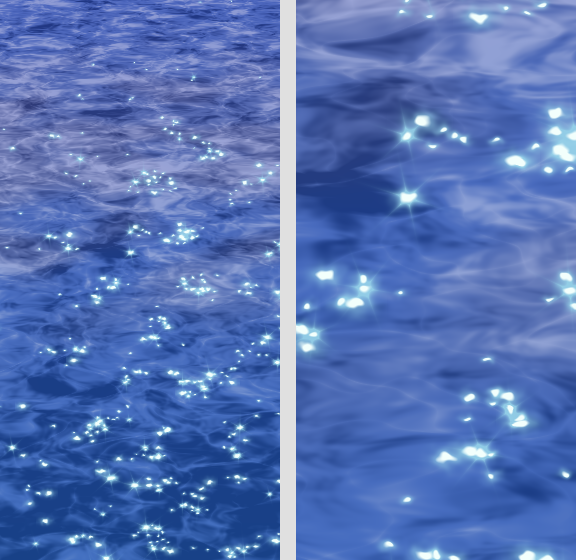
Left, the full canvas; right, a detail of the centre.
Reproduce this texture procedurally as a WebGL 1 fragment shader.

```glsl
precision highp float;
// Rippled blue sea seen at a slant, with clustered sun glints and small stars.
uniform vec2 u_resolution;

#define RIPPLE_HEIGHT 0.017
#define RIPPLE_GROWTH 0.031
#define RIPPLE_WIDTH 0.10
#define CONTRAST 0.80
#define FINE_CONTRAST 0.27
#define GLINT_SIZE 0.0085
#define GLINT_CHANCE 1.1
#define STAR_CHANCE 1.4
#define RAY_LENGTH 0.012
#define DEEP vec3(0.105, 0.235, 0.525)
#define BLUE vec3(0.28, 0.425, 0.755)
#define LIGHT vec3(0.54, 0.63, 0.84)

vec2 hash2(vec2 p) {
  vec3 h = fract(p.xyx * vec3(0.1031, 0.1030, 0.0973));
  h += dot(h, h.yzx + 33.33);
  return fract((h.xx + h.yz) * h.zy);
}

// Gradient noise, roughly -0.7 to 0.7
float corner(vec2 cell, vec2 f, vec2 o) {
  return dot(hash2(cell + o) * 2.0 - 1.0, f - o);
}

float noise(vec2 p) {
  vec2 c = floor(p), f = p - c;
  vec2 w = f * f * f * (f * (f * 6.0 - 15.0) + 10.0);
  float low = mix(corner(c, f, vec2(0.0)), corner(c, f, vec2(1.0, 0.0)), w.x);
  float high = mix(corner(c, f, vec2(0.0, 1.0)), corner(c, f, vec2(1.0)), w.x);
  return mix(low, high, w.y);
}

float fbm(vec2 p) {
  float sum = 0.0, amp = 1.0;
  for (int i = 0; i < 4; i++) {
    sum += amp * noise(p);
    p = p * 2.03 + vec2(17.3, 9.1);
    amp *= 0.6;
  }
  return sum;
}

float bell(float x, float centre, float width) {
  float d = (x - centre) / width;
  return exp(-d * d);
}

// Thin bright creases where the noise crosses zero
float crease(vec2 p, float sharpness) {
  return exp(-abs(noise(p)) * sharpness);
}

vec3 water(vec2 p, float near) {
  // Perspective: ripples grow taller and wider toward the viewer
  vec2 q = vec2((p.x - 0.5) / (RIPPLE_WIDTH + 0.05 * near),
                log(1.0 + near * RIPPLE_GROWTH / RIPPLE_HEIGHT) / RIPPLE_GROWTH);
  q += 20.0;
  q += vec2(0.7, 0.55) * vec2(noise(q * 0.6), noise(q * 0.6 + 37.0));
  q += 0.3 * vec2(noise(q * 1.7 + 5.0), noise(q * 1.7 + 71.0));

  float shallow = smoothstep(0.65, 1.4, near);
  float swell = fbm(q * vec2(0.75, 0.7));
  float patches = noise(q * vec2(0.35, 0.17) + 50.0);
  float net = crease(q * vec2(0.8, 0.6) + 11.0, 15.0)
            + 0.6 * crease(q * vec2(1.3, 1.0) + 83.0, 13.0);
  float fine = noise(q * vec2(3.0, 2.6)) + 0.8 * noise(q * vec2(7.0, 5.0));

  float tone = 0.45 + 0.14 * bell(near, 0.5, 0.4) - 0.30 * smoothstep(0.85, 1.8, near);
  tone += CONTRAST * swell * mix(1.0, 0.65, shallow) + 0.42 * patches;
  tone += 0.27 * (net - 0.35) + FINE_CONTRAST * fine * mix(1.0, 0.75, shallow);
  tone = clamp(tone, 0.0, 1.1);

  vec3 sea = mix(DEEP, BLUE, smoothstep(-0.05, 0.5, tone));
  sea = mix(sea, LIGHT, smoothstep(0.45, 1.05, tone));
  // Grey sky sheen in the upper middle, breaking into streaks below it
  vec3 sheen = mix(vec3(0.19, 0.25, 0.47), vec3(0.57, 0.62, 0.81), tone);
  float streaks = smoothstep(-0.2, 0.3, noise(q * vec2(0.4, 0.28) + 90.0));
  float grey = bell(near, 0.48, 0.27) * (0.5 + 0.5 * streaks) + 0.6 * bell(near, 0.9, 0.3) * streaks;
  sea = mix(sea, sheen, clamp(grey, 0.0, 0.8));
  return sea + mix(vec3(0.015, -0.025, -0.01), vec3(-0.015, 0.015, 0.0), near * 0.5);
}

// Share of lit cells: a slanted sun path broken into clusters
float sunPath(vec2 p) {
  float near = 2.0 - p.y;
  float path = bell(p.x, 0.72 - 0.08 * near, 0.36) * smoothstep(0.1, 0.85, near);
  return path * smoothstep(0.02, 0.3, noise(p * vec2(6.5, 10.0) + 31.0)) + 0.008;
}

// x: white core, y: cyan halo and rays
vec2 glints(vec2 p, float cell, float chance, float star, float edge) {
  vec2 light = vec2(0.0);
  vec2 wobble = 0.007 * vec2(noise(p * 75.0), noise(p * 75.0 + 9.0));
  for (int j = -1; j <= 1; j++) {
    for (int i = -1; i <= 1; i++) {
      vec2 id = floor(p / cell) + vec2(float(i), float(j));
      vec2 spot = hash2(id + 40.0 + star * 90.0), pick = hash2(id + 157.0 + star * 60.0);
      vec2 centre = (id + 0.05 + 0.9 * spot) * cell;
      float lit = step(pick.x, chance * sunPath(centre));
      float size = GLINT_SIZE * (0.42 + 0.95 * pick.y * pick.y + 0.15 * star)
                 * mix(0.55, 1.0, smoothstep(0.1, 0.9, 2.0 - centre.y));
      vec2 d = p - centre;
      float dist = length((d + wobble) * vec2(0.75, 1.2));
      float rays = 0.0;
      for (int k = 0; k < 3; k++) {
        float a = float(k) * 1.0472 + 0.4 + 0.5 * spot.x;
        vec2 axis = vec2(cos(a), sin(a));
        float across = abs(d.x * axis.y - d.y * axis.x);
        rays += exp(-across / 0.0024 - abs(dot(d, axis)) / (RAY_LENGTH * (0.6 + pick.y)));
      }
      light.x += lit * (1.0 - smoothstep(size * 0.5 - edge, size * 0.85 + edge, dist));
      light.y += lit * (0.75 * exp(-dist * dist / (size * size * 1.9)) + star * rays);
    }
  }
  return light;
}

void main() {
  vec2 p = gl_FragCoord.xy / u_resolution.y * 2.0;
  float edge = 0.8 / u_resolution.y;
  vec2 light = glints(p, 0.026, GLINT_CHANCE, 0.0, edge) + glints(p, 0.07, STAR_CHANCE, 1.0, edge);
  vec3 color = mix(water(p, 2.0 - p.y), vec3(0.60, 0.84, 0.92), clamp(light.y, 0.0, 0.9));
  gl_FragColor = vec4(mix(color, vec3(0.95, 1.0, 0.99), clamp(light.x, 0.0, 1.0)), 1.0);
}
```
